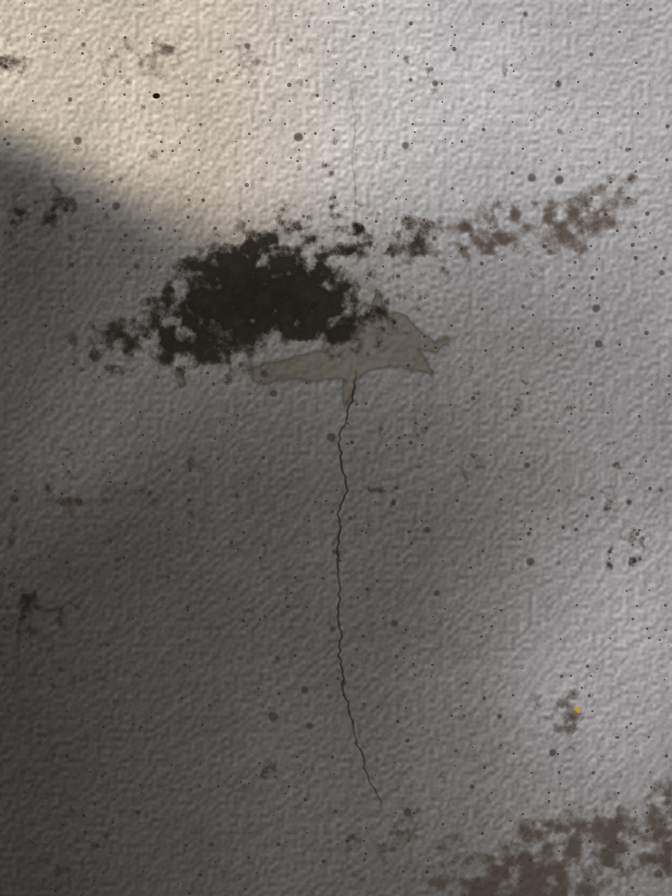
This texture is drawn by a WebGL 2 fragment shader. Its source:

```glsl
#version 300 es
precision highp float;

#define WARM_LIGHT vec3(1.06, 1.00, 0.91)
#define COOL_LIGHT vec3(1.01, 0.995, 1.00)
#define SHADE_TINT vec3(1.02, 1.00, 0.975)
#define MOULD_COLOR vec3(0.085, 0.075, 0.06)
#define RUST_COLOR vec3(0.25, 0.205, 0.175)
#define PATCH_COLOR vec3(0.355, 0.335, 0.30)
#define FLECK_COLOR vec3(0.80, 0.60, 0.08)
#define GRAIN_SCALE 210.0
#define GRAIN_DEPTH 0.22
#define SPECK_LAYERS 3

uniform vec2 u_resolution;
out vec4 fragColor;

float hash(vec2 p) {
    return fract(sin(dot(p, vec2(127.1, 311.7))) * 43758.545);
}

float noise(vec2 p) {
    vec2 i = floor(p), f = fract(p);
    f = f * f * (3.0 - 2.0 * f);
    return mix(mix(hash(i), hash(i + vec2(1, 0)), f.x),
               mix(hash(i + vec2(0, 1)), hash(i + vec2(1, 1)), f.x), f.y);
}

float fbm(vec2 p) {
    float sum = 0.0, amp = 0.5;
    for (int i = 0; i < 5; i++) {
        sum += amp * noise(p);
        p = mat2(1.6, 1.2, -1.2, 1.6) * p + 7.3;
        amp *= 0.5;
    }
    return sum / 0.97;
}

// Soft elliptical spot, sheared along a slope
float blob(vec2 p, vec2 center, vec2 radius, float slope) {
    vec2 q = p - center;
    q.y -= slope * q.x;
    q /= radius;
    return exp(-dot(q, q));
}

// Distance to a segment whose radius goes from ra to rb
float taper(vec2 p, vec2 a, vec2 b, float ra, float rb) {
    vec2 d = b - a;
    float t = clamp(dot(p - a, d) / dot(d, d), 0.0, 1.0);
    return length(p - a - d * t) - mix(ra, rb, t);
}

// Broad light and shadow on the wall
float wallLight(vec2 p) {
    float light = mix(0.235, 0.335, smoothstep(0.0, 0.38, p.x));
    light += 0.13 * smoothstep(0.40, 0.72, p.x) + 0.10 * smoothstep(0.42, 0.68, p.y);
    light += 0.17 * blob(p, vec2(0.72, 0.27), vec2(0.20, 0.17), 0.3);
    light += 0.08 * blob(p, vec2(0.08, 0.50), vec2(0.12, 0.10), 0.5);
    light -= 0.06 * blob(p, vec2(0.02, 0.70), vec2(0.10, 0.12), 0.0);
    float edge = max(0.85 - 0.45 * p.x, 0.735);
    float spread = mix(0.045, 0.14, smoothstep(0.0, 0.5, p.x));
    float lit = smoothstep(-spread, spread, p.y - edge + 0.05 * (fbm(p * 7.0) - 0.5));
    float top = 0.73 - 0.07 * smoothstep(0.4, 0.75, p.x);
    return mix(light, top, lit);
}

// Horizontal place of the crack at height y
float crackPath(float y) {
    float x = 0.379 + 0.016 * smoothstep(0.50, 0.58, y);
    x += 0.009 * exp(-pow((y - 0.456) / 0.018, 2.0));
    x += 0.048 * pow(clamp((0.27 - y) / 0.17, 0.0, 1.0), 1.6);
    return x + 0.005 * (noise(vec2(y * 70.0, 3.0)) - 0.5) + 0.003 * (noise(vec2(y * 190.0, 8.0)) - 0.5);
}

void main() {
    float px = 1.0 / u_resolution.y;
    vec2 p = gl_FragCoord.xy / u_resolution * vec2(0.75, 1.0);
    float broad = fbm(p * 13.0), fine = fbm(p * 75.0 + 4.0);

    // Plaster
    float light = wallLight(p) * (1.0 + 0.16 * (broad - 0.5));
    vec3 litTint = mix(WARM_LIGHT, COOL_LIGHT, smoothstep(0.18, 0.52, p.x));
    vec3 col = light * mix(SHADE_TINT, litTint, smoothstep(0.35, 0.6, light));
    float bump = noise(p * GRAIN_SCALE) - noise(p * GRAIN_SCALE + vec2(0.5, -0.6));
    col *= 1.0 + GRAIN_DEPTH * bump + 0.10 * (noise(p * 330.0) - 0.5);

    // Peeled patch with hooked tips
    vec2 w = p + 0.016 * (vec2(fbm(p * 38.0), fbm(p * 38.0 + 9.0)) - 0.5);
    float peel = taper(w, vec2(0.395, 0.612), vec2(0.430, 0.622), 0.036, 0.030);
    peel = min(peel, taper(w, vec2(0.424, 0.635), vec2(0.423, 0.675), 0.018, 0.003));
    peel = min(peel, taper(w, vec2(0.440, 0.632), vec2(0.486, 0.614), 0.021, 0.005));
    peel = min(peel, taper(w, vec2(0.486, 0.614), vec2(0.499, 0.621), 0.005, 0.003));
    peel = min(peel, taper(w, vec2(0.445, 0.607), vec2(0.484, 0.582), 0.019, 0.001));
    peel = min(peel, taper(w, vec2(0.390, 0.595), vec2(0.295, 0.582), 0.020, 0.010));
    peel = min(peel, taper(w, vec2(0.393, 0.585), vec2(0.387, 0.550), 0.014, 0.002));
    vec3 peelColor = PATCH_COLOR * (0.82 + 0.36 * broad + 0.12 * bump);
    col = mix(col, peelColor, 0.85 * smoothstep(px, -px, peel));
    col *= 1.0 - 0.16 * exp(-pow(peel / 0.0025, 2.0));

    // Rusty weathering
    float rust = 0.42 * blob(p, vec2(0.48, 0.735), vec2(0.15, 0.035), 0.10);
    rust += 0.32 * blob(p, vec2(0.63, 0.735), vec2(0.13, 0.05), 0.35);
    rust += 0.62 * blob(p, vec2(0.66, 0.035), vec2(0.25, 0.085), 0.2);
    rust += 0.30 * blob(p, vec2(0.63, 0.185), vec2(0.07, 0.045), 0.4);
    rust += 0.28 * blob(p, vec2(0.18, 0.45), vec2(0.22, 0.06), 0.3);
    rust += 0.22 * blob(p, vec2(0.16, 0.94), vec2(0.22, 0.03), -0.1);
    float rustMask = smoothstep(0.42, 0.80, rust + 0.9 * (fine - 0.5) + 0.7 * (broad - 0.5) + 0.16);
    col = mix(col, RUST_COLOR * (0.65 + 0.6 * light), 0.72 * rustMask);

    // Dark mould
    float mould = 0.95 * blob(p, vec2(0.325, 0.665), vec2(0.105, 0.068), 0.0);
    mould += 0.58 * blob(p, vec2(0.20, 0.645), vec2(0.13, 0.075), 0.3);
    mould += 0.35 * blob(p, vec2(0.46, 0.74), vec2(0.08, 0.025), 0.0);
    mould += 0.40 * blob(p, vec2(0.02, 0.76), vec2(0.10, 0.05), 0.0);
    mould += 0.38 * blob(p, vec2(0.02, 0.31), vec2(0.06, 0.05), 0.3);
    mould += 0.34 * blob(p, vec2(0.03, 0.03), vec2(0.10, 0.04), 0.0);
    float mouldMask = smoothstep(0.38, 0.85, mould + 1.2 * (fine - 0.5) + 0.8 * (broad - 0.5));
    col = mix(col, MOULD_COLOR * (0.7 + 0.9 * fine), 0.88 * mouldMask);

    // Crack, with a faint upper continuation
    float span = smoothstep(0.09, 0.11, p.y) * smoothstep(0.595, 0.57, p.y);
    span += 0.30 * smoothstep(0.75, 0.78, p.y) * smoothstep(0.93, 0.88, p.y);
    float crack = smoothstep(0.0012 + px, 0.0, abs(p.x - crackPath(p.y)));
    col *= 1.0 - 0.55 * span * crack * (0.5 + 0.5 * noise(p * 45.0));

    // Scattered specks
    for (int i = 0; i < SPECK_LAYERS; i++) {
        vec2 g = p * (28.0 + 32.0 * float(i)) + 13.0 * float(i), cell = floor(g);
        vec2 spot = 0.25 + 0.5 * vec2(hash(cell + 2.0), hash(cell + 5.0));
        float size = 0.04 + 0.10 * hash(cell + 8.0);
        float speck = smoothstep(size + 0.06, size - 0.04, length(fract(g) - spot));
        col = mix(col, RUST_COLOR * 0.65, 0.55 * speck * step(0.91, hash(cell)));
    }
    float chip = length((p - vec2(0.1745, 0.893)) * vec2(0.8, 1.1)) - 0.0032;
    col = mix(col, MOULD_COLOR, smoothstep(px, -px, chip));
    float fleck = taper(w, vec2(0.641, 0.207), vec2(0.644, 0.203), 0.0028, 0.002);
    col = mix(col, FLECK_COLOR, smoothstep(px, -px, fleck));

    fragColor = vec4(clamp(col, 0.0, 1.0), 1.0);
}
```
